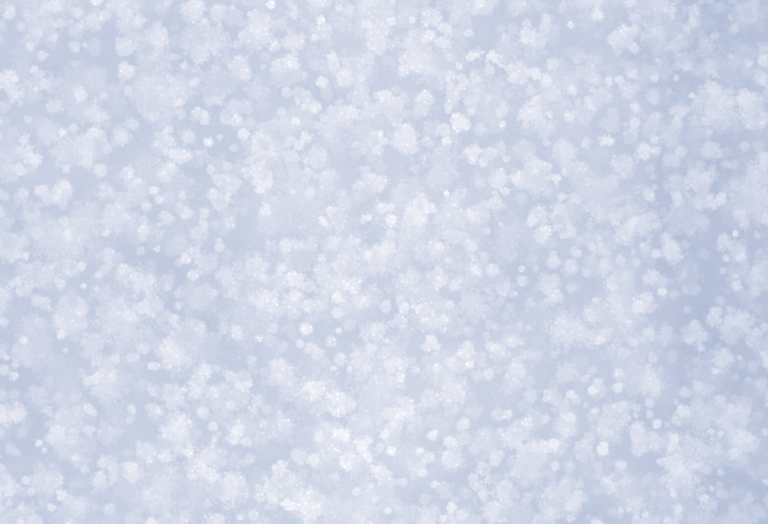
A WebGL 2 fragment shader for this texture:

```glsl
#version 300 es
precision highp float;
// Fresh powder snow: ragged pale clumps lie over blue-grey hollows.
// Four layers of scattered clumps, largest first, get edges roughened by cellular
// noise; crystal grain, needles and glints follow, all under a broad drift of light.

uniform vec2 u_resolution;
out vec4 fragColor;

const vec3  MEAN_COLOR   = vec3(0.828, 0.852, 0.913);
const vec3  TONE_TINT    = vec3(1.0, 0.82, 0.52);   // colour change per unit of tone
const float HOLLOW_TONE  = -0.058;
const float CLUMP_SPREAD = 0.062;   // tone range from clump to clump
const float EDGE_ROUGH   = 0.42;    // raggedness, in clump cells
const float GRAIN_AMOUNT = 0.060;
const float CRYSTAL_SIZE = 0.0075;  // sizes are in canvas heights
const float LUMP_SIZE    = 0.021;
const float NEEDLE_CELL  = 0.045;
const float NEEDLE_TONE  = 0.035;
const float GLINT_TONE   = 0.055;

// Three random values in 0..1 for a cell of a layer
vec3 hash(ivec2 cell, int layer) {
    uvec3 v = uvec3(ivec3(cell, layer) + 4096) * 1664525u + 1013904223u;
    v.x += v.y * v.z; v.y += v.z * v.x; v.z += v.x * v.y;
    v ^= v >> 16u;
    v.x += v.y * v.z; v.y += v.z * v.x; v.z += v.x * v.y;
    return vec3(v >> 8u) / 16777215.0;
}

// Cellular noise: distance to the nearest point, and that point's random value
vec2 cellular(vec2 q, int layer) {
    ivec2 home = ivec2(floor(q));
    vec2 nearest = vec2(8.0, 0.0);
    for (int j = -1; j <= 1; j++)
    for (int i = -1; i <= 1; i++) {
        ivec2 cell = home + ivec2(i, j);
        vec3 h = hash(cell, layer);
        float d = length(q - vec2(cell) - h.xy);
        if (d < nearest.x) nearest = vec2(d, h.z);
    }
    return nearest;
}

// Layered sines, turned and bent at each octave, about -1..1
float drift(vec2 q) {
    float sum = 0.0, amp = 0.5;
    for (int i = 0; i < 4; i++) {
        q = mat2(0.8, 0.6, -0.6, 0.8) * q + 0.7 * sin(q.yx * 0.9 + float(i) * 2.1);
        sum += amp * sin(q.x) * cos(q.y);
        q *= 1.7;
        amp *= 0.72;
    }
    return sum;
}

// Lays one layer of clumps over the tone below it
float addClumps(float tone, vec2 p, float size, float softness, float meanTone,
                float density, float rough, int layer) {
    vec2 q = p / size;
    ivec2 home = ivec2(floor(q));
    for (int j = -1; j <= 1; j++)
    for (int i = -1; i <= 1; i++) {
        ivec2 cell = home + ivec2(i, j);
        vec3 h = hash(cell, layer), look = hash(cell, layer + 50);
        vec2 d = q - vec2(cell) - h.xy;
        float radius = mix(0.32, 0.74, h.z);
        float reach = length(d) + rough * EDGE_ROUGH;
        float cover = 1.0 - smoothstep(radius * (1.0 - softness), radius, reach);
        cover *= step(look.x, density) * mix(0.55, 0.95, look.z);
        float clumpTone = meanTone + CLUMP_SPREAD * (2.0 * look.y - 1.0) + 0.025 * d.y;
        tone = mix(tone, clumpTone, cover);
    }
    return tone;
}

// Faint thin ice needles at random angles
float needles(vec2 p, float pixel) {
    vec2 q = p / NEEDLE_CELL;
    ivec2 home = ivec2(floor(q));
    float width = max(0.0016, pixel) / NEEDLE_CELL, sum = 0.0;
    for (int j = -1; j <= 1; j++)
    for (int i = -1; i <= 1; i++) {
        ivec2 cell = home + ivec2(i, j);
        vec3 h = hash(cell, 90), look = hash(cell, 91);
        vec2 d = q - vec2(cell) - h.xy;
        vec2 dir = vec2(cos(h.z * 6.2832), sin(h.z * 6.2832));
        float halfLength = mix(0.12, 0.4, look.x);
        d -= dir * clamp(dot(d, dir), -halfLength, halfLength);
        sum += (1.0 - smoothstep(0.3 * width, width, length(d))) * step(0.45, look.y) * look.z;
    }
    return sum;
}

void main() {
    vec2 uv = gl_FragCoord.xy / u_resolution;
    vec2 p = gl_FragCoord.xy / u_resolution.y;
    float pixel = 1.0 / u_resolution.y;

    // Broad light: bright middle band, shaded right side; focus fades to the sides
    float band = exp(-pow((uv.x - 0.48) / 0.24, 2.0));
    float light = 0.034 * band - 0.042 * smoothstep(0.72, 0.95, uv.x) - 0.006
                + 0.026 * drift(p * 9.0 + 3.0);
    float focus = 0.5 + 0.5 * exp(-pow((uv.x - 0.45) / 0.38, 2.0));

    // Lumps and crystals shape the edges
    vec2 lump = cellular(p / LUMP_SIZE, 1);
    vec2 crystal = cellular(p / CRYSTAL_SIZE, 2);
    float rough = 0.6 * lump.x + 0.4 * crystal.x - 0.42 + 0.12 * drift(p * 60.0);

    // Clumps from deep and hazy to near and crisp
    float blur = 0.25 * (1.0 - focus);
    float tone = HOLLOW_TONE + 0.012 * drift(p * 32.0);
    tone = addClumps(tone, p, 0.115, 0.80, -0.016, 0.90, rough, 10);
    tone = addClumps(tone, p, 0.068, 0.60 + blur, 0.014, 0.80, rough, 11);
    tone = addClumps(tone, p, 0.042, 0.55 + blur, 0.032, 0.65, rough, 12);
    tone = addClumps(tone, p, 0.024, 0.55 + blur, 0.036, 0.50, rough * 0.7, 13);

    // Crystal grain, needles and glints, strongest on the raised snow
    float raised = smoothstep(-0.06, 0.06, tone);
    float detail = focus * mix(0.35, 1.0, raised);
    float grain = 0.6 * (0.42 - crystal.x) + 0.4 * (crystal.y - 0.5);
    tone += GRAIN_AMOUNT * grain * detail + 0.02 * (0.42 - lump.x) * raised;
    tone += NEEDLE_TONE * needles(p, pixel) * detail;
    float glint = 1.0 - smoothstep(0.1, 0.45, crystal.x);
    tone += GLINT_TONE * glint * step(0.9, crystal.y) * detail;

    vec3 color = MEAN_COLOR + TONE_TINT * (tone + light);
    fragColor = vec4(clamp(color, 0.0, 1.0), 1.0);
}
```
